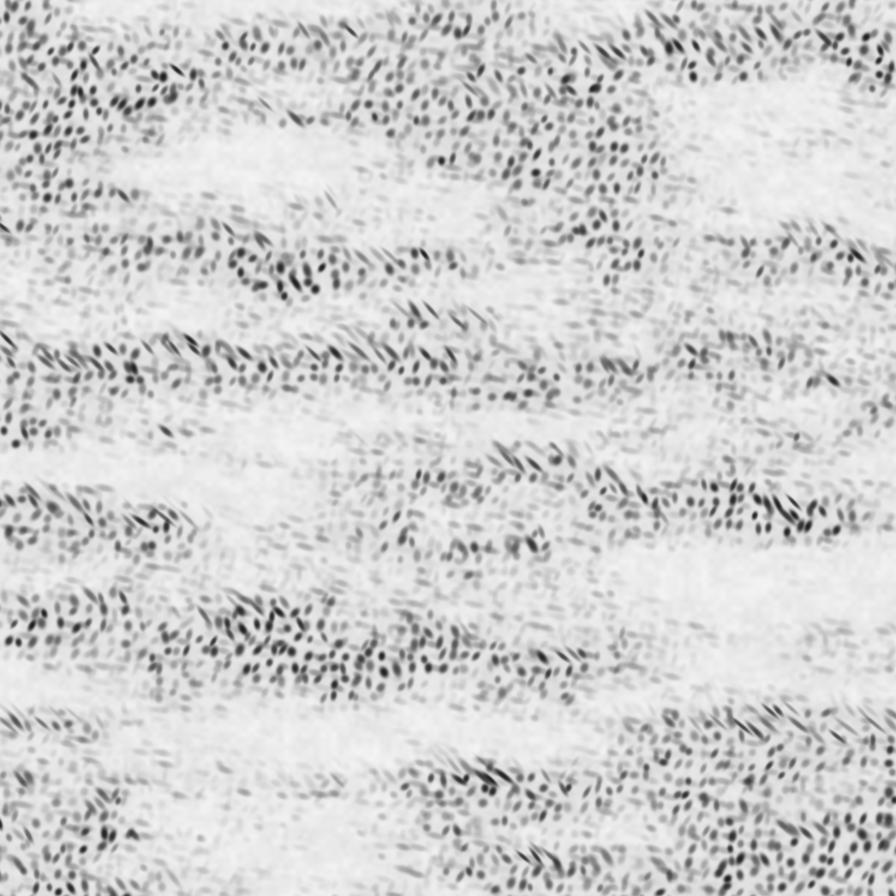
Give the GLSL for this texture, as a WebGL 1 fragment shader.

```glsl
precision highp float;

uniform vec2 u_resolution;

const vec2 GRAIN_GRID = vec2(68.0, 65.0);
const vec2 DASH_GRID = vec2(46.0, 84.0);
const vec3 PAPER = vec3(0.922);
const vec3 INK = vec3(0.1);

// Hashes without sine
float hash(vec2 p) {
  vec3 q = fract(p.xyx * 0.1031);
  q += dot(q, q.yzx + 33.33);
  return fract((q.x + q.y) * q.z);
}

vec2 hash2(vec2 p) {
  return vec2(hash(p + 17.3), hash(p + 71.9));
}

float noise(vec2 p) {
  vec2 cell = floor(p);
  vec2 f = fract(p);
  f = f * f * (3.0 - 2.0 * f);
  float low = mix(hash(cell), hash(cell + vec2(1.0, 0.0)), f.x);
  float high = mix(hash(cell + vec2(0.0, 1.0)), hash(cell + 1.0), f.x);
  return mix(low, high, f.y);
}

// Thin horizontal drifts with ragged borders
float drift(vec2 p) {
  float broad = noise(p * vec2(3.4, 17.0) + 5.0);
  float ragged = noise(p * vec2(10.0, 31.0) + 90.0);
  float tufts = noise(p * vec2(27.0, 45.0) + 130.0);
  return 0.56 * broad + 0.27 * ragged + 0.17 * tufts;
}

// Rounded blob, sheared sideways by lean
float blob(vec2 offset, vec2 radius, float lean) {
  vec2 q = vec2(offset.x + lean * offset.y, offset.y) / radius;
  float d = dot(q, q);
  return exp(-d * sqrt(d));
}

// Upright grains in loose rows; some on the upper border lean back
float grainLight(vec2 p) {
  vec2 home = floor(p * GRAIN_GRID);
  float light = 1.0;
  for (int j = -2; j <= 2; j++) {
    for (int i = -1; i <= 1; i++) {
      vec2 cell = home + vec2(float(i), float(j));
      vec2 seed = cell + 100.0;
      vec2 jitter = (hash2(seed) - 0.5) * vec2(0.75, 0.6);
      vec2 center = (cell + 0.5 + jitter) / GRAIN_GRID;
      float density = drift(center);
      float border = density - drift(center + vec2(0.0, 0.018));
      float crest = smoothstep(0.03, 0.16, border);
      crest *= smoothstep(0.25, 0.6, hash(seed + 509.0));
      float faint = smoothstep(0.3, 0.5, density);
      float strong = smoothstep(0.47, 0.6, density);
      float clump = smoothstep(0.25, 0.8, noise(center * vec2(22.0, 32.0) + 150.0));
      float chance = hash(seed + 211.0);
      float strength = 0.1 + 0.55 * chance + 0.35 * clump + 0.15 * crest;
      strength = min(strength, 0.95) * mix(0.2 * faint, 1.0, strong);
      float lean = mix(-0.2, 0.85, crest) + 0.6 * (hash(seed + 307.0) - 0.5);
      vec2 radius = vec2(0.0042, mix(0.0056, 0.0082, crest));
      radius *= 0.75 + 0.5 * hash2(seed + 401.0);
      light *= 1.0 - strength * blob(p - center, radius, lean);
    }
  }
  return light;
}

// Pale flat dashes, also between the drifts
float dashLight(vec2 p) {
  vec2 home = floor(p * DASH_GRID);
  float light = 1.0;
  for (int j = -1; j <= 1; j++) {
    for (int i = -1; i <= 1; i++) {
      vec2 cell = home + vec2(float(i), float(j));
      vec2 seed = cell + 600.0;
      vec2 center = (cell + 0.5 + 0.6 * (hash2(seed) - 0.5)) / DASH_GRID;
      float cover = smoothstep(0.25, 0.48, drift(center));
      float strength = 0.36 * cover * pow(hash(seed + 23.0), 2.2);
      float width = mix(0.004, 0.011, hash(seed + 47.0));
      vec2 offset = p - center;
      offset.y += 0.2 * offset.x;
      light *= 1.0 - strength * blob(offset, vec2(width, 0.004), 0.0);
    }
  }
  return light;
}

void main() {
  vec2 p = gl_FragCoord.xy / u_resolution;

  // Bend the rows a little
  vec2 bent = p + 0.008 * (vec2(noise(p * 9.0), noise(p * 9.0 + 60.0)) - 0.5);
  float light = grainLight(bent) * dashLight(bent);

  // Grey haze inside the drifts
  light *= 1.0 - 0.045 * smoothstep(0.38, 0.58, drift(bent));

  // Mottling of the paper
  float mottle = noise(p * vec2(60.0, 80.0)) + noise(p * 150.0 + 30.0) - 1.0;
  float cloud = noise(p * vec2(8.0, 14.0) + 200.0) - 0.5;
  vec3 color = mix(INK, PAPER, light) + 0.036 * mottle + 0.016 * cloud;

  gl_FragColor = vec4(color, 1.0);
}
```
